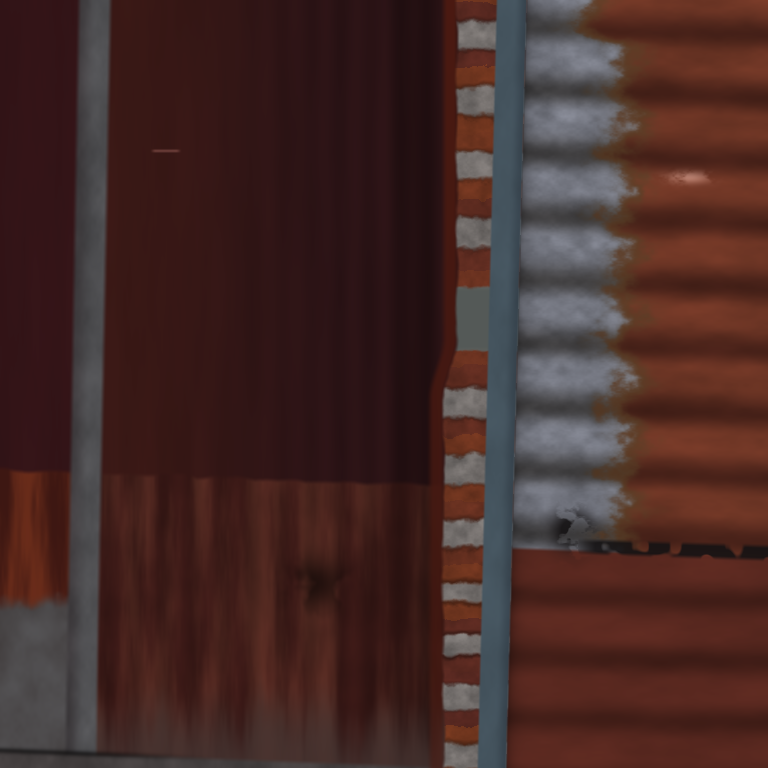
Write a Shadertoy shader that draws this texture.

```glsl
float hash(vec2 p) {
    return fract(sin(dot(p, vec2(127.1, 311.7))) * 43758.5453);
}

float noise(vec2 p) {
    vec2 i = floor(p), f = fract(p);
    f = f * f * (3.0 - 2.0 * f);
    return mix(mix(hash(i), hash(i + vec2(1, 0)), f.x),
               mix(hash(i + vec2(0, 1)), hash(i + vec2(1, 1)), f.x), f.y);
}

float fbm(vec2 p) {
    float sum = 0.0, amp = 0.53;
    for (int i = 0; i < 4; i++) {
        sum += amp * noise(p);
        p = p * 2.03 + 7.1;
        amp *= 0.5;
    }
    return sum;
}

// Soft step centred on an edge
float rise(float edge, float x, float soft) {
    return smoothstep(edge - soft, edge + soft, x);
}

float band(float lo, float hi, float x, float soft) {
    return rise(lo, x, soft) * (1.0 - rise(hi, x, soft));
}

// Dark vertical sheets; p.y runs downward from the top
vec3 darkSheet(vec2 p) {
    float streak = fbm(p * vec2(42.0, 5.0));
    float blotch = fbm(p * vec2(24.0, 18.0));
    float ribs = sin(p.x * 165.0 + 0.8);
    vec3 upper = mix(vec3(0.225, 0.095, 0.083), vec3(0.165, 0.073, 0.082), smoothstep(0.16, 0.46, p.x));
    upper = mix(vec3(0.2, 0.078, 0.09), upper, rise(0.12, p.x, 0.02));
    upper *= 1.0 + 0.07 * ribs * smoothstep(0.2, 0.5, p.x) + 0.16 * (streak - 0.5);
    upper *= 1.0 - 0.2 * band(0.515, 0.57, p.x, 0.015);

    // Weathered lower panel
    vec3 lower = mix(vec3(0.225, 0.095, 0.085), vec3(0.34, 0.17, 0.135), smoothstep(0.25, 0.8, streak));
    lower *= 0.93 + 0.08 * ribs + 0.25 * (blotch - 0.45);
    lower *= 1.0 - 0.22 * smoothstep(0.45, 0.57, p.x);
    vec2 stain = (p - vec2(0.41, 0.76)) / vec2(0.045, 0.035);
    lower *= 1.0 - 0.6 * exp(-dot(stain, stain)) * smoothstep(0.35, 0.6, blotch);
    float dust = smoothstep(0.89, 0.99, p.y + 0.09 * (streak - 0.5));
    lower = mix(lower, vec3(0.27, 0.21, 0.2), 0.75 * dust);

    // Orange patch and bare metal at the far left
    vec3 patchRust = mix(vec3(0.24, 0.09, 0.07), vec3(0.41, 0.17, 0.1), smoothstep(0.25, 0.75, streak));
    vec3 bare = mix(vec3(0.24, 0.22, 0.22), vec3(0.36, 0.36, 0.37), blotch);
    vec3 leftLower = mix(patchRust, bare, rise(0.778, p.y + 0.04 * (blotch - 0.5), 0.012));
    lower = mix(leftLower, lower, rise(0.125, p.x, 0.004));

    float seam = 0.612 + 0.035 * p.x + 0.008 * (streak - 0.5);
    vec3 col = mix(upper, lower, rise(seam, p.y, 0.004));
    return col + vec3(0.22, 0.16, 0.15) * band(0.199, 0.233, p.x, 0.004) * band(0.195, 0.198, p.y, 0.002);
}

// Irregular courses of brick with pale mortar
vec3 brickColumn(vec2 p) {
    float shift = 0.053 * smoothstep(0.29, 0.52, p.y) * (1.0 - smoothstep(0.69, 0.99, p.y));
    float rough = fbm(p * 65.0);
    float course = (p.y - shift - 0.0456) / 0.0853 + 0.16 * (rough - 0.5);
    float row = floor(course + 0.5);
    float gap = abs(course - row);
    vec3 brick = mix(vec3(0.35, 0.16, 0.13), vec3(0.48, 0.23, 0.12), hash(vec2(row, 3.0)));
    brick *= 0.8 + 0.35 * rough;
    brick *= 1.0 - 0.35 * smoothstep(0.1, 0.2, gap) * (1.0 - smoothstep(0.2, 0.3, gap));
    vec3 mortar = vec3(0.47, 0.45, 0.44) * (0.7 + 0.5 * rough);
    // One rounded grey stone replaces the fifth joint
    mortar = mix(mortar, vec3(0.33, 0.35, 0.34), band(0.37, 0.46, p.y, 0.01));
    float halfJoint = 0.17 + 0.06 * hash(vec2(row, 8.0)) + 0.2 * band(0.37, 0.46, p.y, 0.01);
    return mix(mortar, brick, rise(halfJoint, gap, 0.045));
}

// Horizontal corrugations, bare at the left and rusted at the right
vec3 rustySheet(vec2 p) {
    float wave = (p.y - 0.117 - 0.035 * (p.x - 0.68)) / 0.0825;
    float f = fract(wave);
    float light = smoothstep(0.0, 0.35, f) * (1.0 - smoothstep(0.55, 1.0, f));
    float grain = fbm(p * vec2(45.0, 60.0));
    float broad = fbm(p * vec2(13.0, 30.0) + 4.0);
    vec3 rust = mix(vec3(0.23, 0.105, 0.08), vec3(0.43, 0.21, 0.145), 0.2 + 0.8 * light);
    rust *= 0.82 + 0.36 * broad;
    vec3 zinc = mix(vec3(0.25, 0.245, 0.25), vec3(0.46, 0.47, 0.51), light) * (0.8 + 0.4 * grain);
    float edge = 0.79 + 0.028 * light + 0.06 * (grain - 0.5) - 0.045 * (1.0 - rise(0.05, p.y, 0.012));
    vec3 col = mix(zinc, rust, rise(edge, p.x, 0.014));
    col = mix(col, vec3(0.34, 0.25, 0.15), 0.65 * exp(-pow((p.x - edge - 0.008) / 0.02, 2.0)));
    vec2 scuff = (p - vec2(0.897, 0.231)) / vec2(0.028, 0.008);
    col += 0.28 * exp(-dot(scuff, scuff)) * smoothstep(0.4, 0.65, grain);

    // Plain lower sheet and the ragged dark seam
    float seam = 0.714 + 0.035 * (p.x - 0.67);
    float fold = 0.5 + 0.5 * cos(6.2832 * (p.y - 0.775 - 0.02 * (p.x - 0.67)) / 0.08);
    vec3 plain = vec3(0.355, 0.16, 0.125) * (1.0 - 0.28 * fold * fold) * (0.88 + 0.24 * broad);
    col = mix(col, plain, rise(seam, p.y, 0.003));
    float specks = smoothstep(0.42, 0.58, noise(p * vec2(75.0, 45.0)));
    float soot = band(seam - 0.014, seam + 0.003, p.y, 0.004) * rise(0.76, p.x, 0.025) * specks;
    vec2 blot = (p - vec2(0.745, 0.69)) / vec2(0.026, 0.025);
    soot = max(soot, exp(-dot(blot, blot)) * smoothstep(0.38, 0.53, grain) * 1.2);
    return mix(col, vec3(0.08, 0.07, 0.075), clamp(soot, 0.0, 0.9));
}

void mainImage(out vec4 fragColor, in vec2 fragCoord) {
    vec2 p = fragCoord / iResolution.xy;
    p.y = 1.0 - p.y;
    float grime = fbm(p * vec2(35.0, 20.0));
    vec3 col = darkSheet(p);

    // Pale pole and ground strip
    float pole = band(0.103 - 0.018 * p.y, 0.144 - 0.02 * p.y, p.x, 0.004);
    float across = (p.x - 0.103 + 0.018 * p.y) / 0.04;
    vec3 poleColor = mix(vec3(0.25, 0.235, 0.245), vec3(0.31, 0.31, 0.32), smoothstep(0.0, 0.6, across));
    col = mix(col, poleColor * (0.8 + 0.38 * grime), pole);
    float ground = 0.977 + 0.04 * p.x;
    col = mix(col, vec3(0.27, 0.25, 0.25) * (0.8 + 0.4 * grime), rise(ground, p.y, 0.004) * (1.0 - rise(0.56, p.x, 0.02)));
    col *= 1.0 - 0.5 * exp(-pow((p.y - ground) / 0.004, 2.0)) * (1.0 - rise(0.2, p.x, 0.1));

    // Rusted lip, bricks, right sheet and blue post
    float brickLeft = 0.595 - 0.018 * rise(0.48, p.y, 0.04);
    col = mix(col, vec3(0.29, 0.1, 0.065), band(brickLeft - 0.017, brickLeft, p.x, 0.005) * (1.0 - 0.45 * p.y));
    col = mix(col, brickColumn(p), rise(brickLeft + 0.008 * (grime - 0.5), p.x, 0.003));
    float postLeft = 0.647 - 0.025 * p.y, postRight = 0.686 - 0.027 * p.y;
    col = mix(col, rustySheet(p), rise(postRight, p.x, 0.002));
    col *= 1.0 - 0.3 * exp(-max(p.x - postRight, 0.0) / 0.008) * step(postRight, p.x);
    float side = (p.x - postLeft) / (postRight - postLeft);
    vec3 post = mix(vec3(0.27, 0.33, 0.37), vec3(0.22, 0.27, 0.31), smoothstep(0.55, 1.0, side));
    col = mix(col, post * (0.92 + 0.16 * grime), band(postLeft, postRight, p.x, 0.002));
    fragColor = vec4(col, 1.0);
}
```
